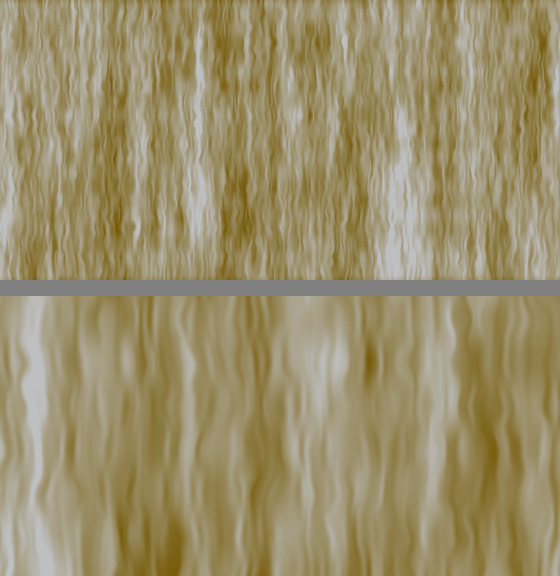
Top, the full canvas; bottom, a detail of the centre.
Give the GLSL for this texture, as a Shadertoy shader.

```glsl
// Weathered ochre and pale grey fibres running vertically, like bark or raw wood.

float hash(vec2 cell) {
    return fract(sin(dot(cell, vec2(127.1, 311.7))) * 43758.5453);
}

float valueNoise(vec2 p) {
    vec2 cell = floor(p);
    vec2 f = fract(p);
    f = f * f * (3.0 - 2.0 * f);
    float low = mix(hash(cell), hash(cell + vec2(1.0, 0.0)), f.x);
    float high = mix(hash(cell + vec2(0.0, 1.0)), hash(cell + vec2(1.0, 1.0)), f.x);
    return mix(low, high, f.y);
}

// Sideways wobble that gives the fibres their ragged edges
float wobble(vec2 p) {
    float slow = valueNoise(p * vec2(24.0, 14.0) + 5.3) - 0.5;
    float quick = valueNoise(p * vec2(55.0, 38.0) + 41.7) - 0.5;
    return 0.010 * slow + 0.008 * quick;
}

// Stretched octaves, from broad stains down to fine grain
float fibres(vec2 p) {
    float sum = 0.0;
    vec2 frequency = vec2(7.0, 0.5);
    for (int i = 0; i < 5; i++) {
        vec2 offset = vec2(17.3, 9.1) * float(i + 1);
        sum += 0.41 * (valueNoise(p * frequency + offset) - 0.5);
        frequency *= vec2(2.1, 2.5);
    }
    return sum;
}

void mainImage(out vec4 fragColor, in vec2 fragCoord) {
    vec2 p = fragCoord / iResolution.y;
    vec2 warped = p + vec2(wobble(p), 0.0);
    float paleness = 0.6 + fibres(warped);

    // Slightly stained upper and lower rims
    float rim = min(p.y, 1.0 - p.y);
    paleness -= 0.1 * (1.0 - smoothstep(0.0, 0.02, rim));

    vec3 ochre = vec3(0.456, 0.345, 0.01);
    vec3 paleGrey = vec3(0.745, 0.75, 0.755);
    fragColor = vec4(mix(ochre, paleGrey, clamp(paleness, 0.0, 1.0)), 1.0);
}
```
